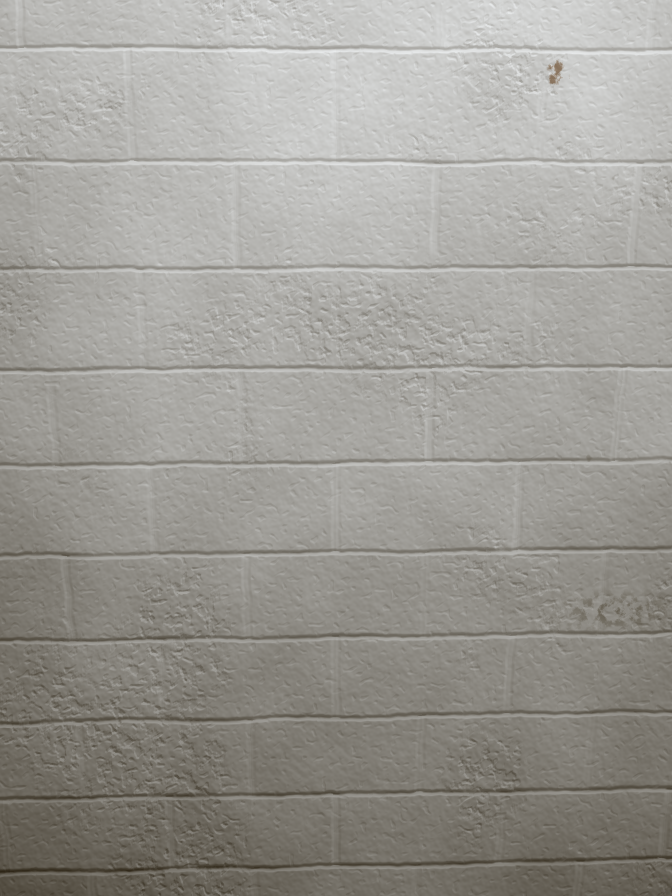
Give the GLSL for this texture, as a Shadertoy shader.

```glsl
const float FIRST_BED = 0.055;      // top bed joint, measured down from the top edge
const float COURSES = 7.69;         // courses per canvas height at that joint
const float RECEDE = 0.242;         // perspective shrink toward the bottom
const float BLOCK_WIDTH = 0.311;    // block length as a share of canvas width
const float BED_HALF = 0.0043;      // half widths of joints, in canvas heights
const float HEAD_HALF = 0.0062;
const float BED_DEPTH = 0.0019;
const float HEAD_DEPTH = 0.0012;
const float GRAIN_DEPTH = 0.00062;
const float PIT_DEPTH = 0.0010;
const float RELIEF_GAIN = 0.66;
const float BED_SHADOW = 0.25;
const float MOTTLE = 0.28;
const float BLOTCH = 0.14;
const float SIDE_FALLOFF = 0.8;
const vec2 LIGHT_DIR = vec2(0.40, 0.917);
const vec3 SHADE_PAINT = vec3(0.40, 0.38, 0.34);
const vec3 LIT_PAINT = vec3(0.75, 0.75, 0.74);
const vec3 RUST = vec3(0.47, 0.36, 0.25);
const vec3 GRIME = vec3(0.34, 0.31, 0.25);
const vec2 CHIP_POS = vec2(0.828, 0.918);
const vec2 SCUFF_POS = vec2(0.915, 0.318);

float hash(vec2 p) {
    vec3 q = fract(p.xyx * vec3(0.1031, 0.1030, 0.0973));
    q += dot(q, q.yzx + 33.33);
    return fract((q.x + q.y) * q.z);
}

float corner(vec2 cell, vec2 offset) {
    float angle = 6.2832 * hash(cell);
    return dot(vec2(cos(angle), sin(angle)), offset);
}

// Gradient noise, about -0.7 to 0.7
float bumps(vec2 p) {
    vec2 i = floor(p), f = fract(p), e = vec2(1, 0);
    vec2 w = f * f * f * (f * (f * 6.0 - 15.0) + 10.0);
    return mix(mix(corner(i, f), corner(i + e, f - e), w.x),
               mix(corner(i + e.yx, f - e.yx), corner(i + 1.0, f - 1.0), w.x), w.y);
}

float fbm(vec2 p) {
    float sum = 0.5, amp = 0.5;
    for (int i = 0; i < 4; i++) {
        sum += amp * bumps(p);
        p = mat2(1.6, 1.2, -1.2, 1.6) * p + 17.3;
        amp *= 0.5;
    }
    return sum;
}

// Distances to the nearest bed (x) and head (y) joint, head strength (z), block tone (w)
vec4 joints(vec2 uv, float aspect) {
    float down = 1.0 - uv.y;
    float s = down - FIRST_BED + (uv.x - 0.5) * mix(-0.004, 0.016, down);
    s += 0.003 * bumps(uv * vec2(9.0, 13.0)) + 0.0014 * bumps(uv * 60.0);
    float scale = 1.0 - RECEDE * s;
    float course = COURSES * s / scale;
    float row = floor(course);
    float along = (uv.x - 0.5) / (BLOCK_WIDTH * scale) + 0.5 * mod(row, 2.0);
    along += 0.012 * bumps(uv * vec2(20.0, 40.0));
    float head = floor(along + 0.5);
    float bedDist = abs(course - floor(course + 0.5)) * scale * scale / COURSES;
    float headDist = abs(along - head) * BLOCK_WIDTH * scale * aspect;
    float strength = mix(0.3, 1.0, hash(vec2(head, row) + 41.0));
    strength *= smoothstep(-0.7, 0.1, bumps(uv * vec2(8.0, 26.0) + 5.0));
    return vec4(bedDist, headDist, strength, hash(vec2(floor(along), row) + 7.0));
}

float surface(vec2 p, float aspect, float rough) {
    vec4 j = joints(p / vec2(aspect, 1.0), aspect);
    float bed = 1.0 - smoothstep(0.0, BED_HALF, j.x);
    float head = 1.0 - smoothstep(0.3 * HEAD_HALF, HEAD_HALF, j.y);
    float face = (1.0 - 0.6 * bed) * (1.0 - 0.7 * head * j.z);
    vec2 q = mat2(0.8, 0.6, -0.6, 0.8) * p;
    float grain = bumps(q * 115.0) + 0.5 * bumps(q.yx * 215.0 + 9.0);
    float pits = smoothstep(0.16, 0.46, bumps(p * vec2(115.0, 160.0) + 0.5 * bumps(q * 60.0)));
    float crust = smoothstep(0.50, 0.70, fbm(q * 60.0 + 20.0)) * rough;
    return face * (GRAIN_DEPTH * mix(0.8, 1.2, rough) * grain
                 - PIT_DEPTH * (pits * mix(0.45, 0.9, rough) + 1.1 * crust))
         - BED_DEPTH * bed - HEAD_DEPTH * j.z * head;
}

void mainImage(out vec4 fragColor, in vec2 fragCoord) {
    vec2 uv = fragCoord / iResolution.xy;
    float aspect = iResolution.x / iResolution.y;
    vec2 p = vec2(uv.x * aspect, uv.y);
    vec4 j = joints(uv, aspect);
    float rough = smoothstep(0.48, 0.70, fbm(p * 4.5 + 3.7));

    // Overhead light falling off toward the floor and the sides
    float side = uv.x - 0.60;
    float light = 0.07 + 1.50 * uv.y - 0.36 * uv.y * uv.y - SIDE_FALLOFF * side * side;
    light += MOTTLE * (fbm(p * 3.5 + 11.0) - 0.5) + BLOTCH * (fbm(p * 15.0 + 31.0) - 0.5);
    light += 0.07 * (j.w - 0.5) - 0.04 * rough;

    // Relief: slope of the surface toward the light
    float reach = max(0.0011, 0.5 / iResolution.y);
    vec2 toLight = LIGHT_DIR * reach;
    float rise = surface(p - toLight, aspect, rough) - surface(p + toLight, aspect, rough);
    light += RELIEF_GAIN * clamp(rise / (2.0 * reach), -0.5, 0.42);

    // Joint shadow, and smooth paint over the head joints
    float worn = smoothstep(-0.6, 0.5, bumps(uv * vec2(14.0, 25.0))) * mix(1.3, 0.8, uv.y);
    light -= BED_SHADOW * worn * (1.0 - smoothstep(0.0, 0.8 * BED_HALF, j.x));
    light += 0.04 * j.z * (1.0 - smoothstep(0.3 * HEAD_HALF, HEAD_HALF, j.y));
    vec3 color = mix(SHADE_PAINT, LIT_PAINT, light);

    // Rust chip and scuffed grime
    float ragged = fbm(p * 90.0);
    vec2 chip = (uv - CHIP_POS) * vec2(aspect, 0.75);
    color = mix(color, RUST, 0.75 * smoothstep(0.003, -0.005, length(chip) - 0.027 * (ragged - 0.2)));
    vec2 scuff = (uv - SCUFF_POS) / vec2(0.075, 0.018);
    float grime = exp(-dot(scuff, scuff)) * smoothstep(0.44, 0.70, ragged);
    float specks = smoothstep(0.84, 0.92, fbm(p * 28.0 + 8.0)) * smoothstep(0.6, 1.0, uv.x);
    color = mix(color, GRIME, 0.75 * max(grime, 0.6 * specks));

    fragColor = vec4(clamp(color, 0.0, 1.0), 1.0);
}
```
